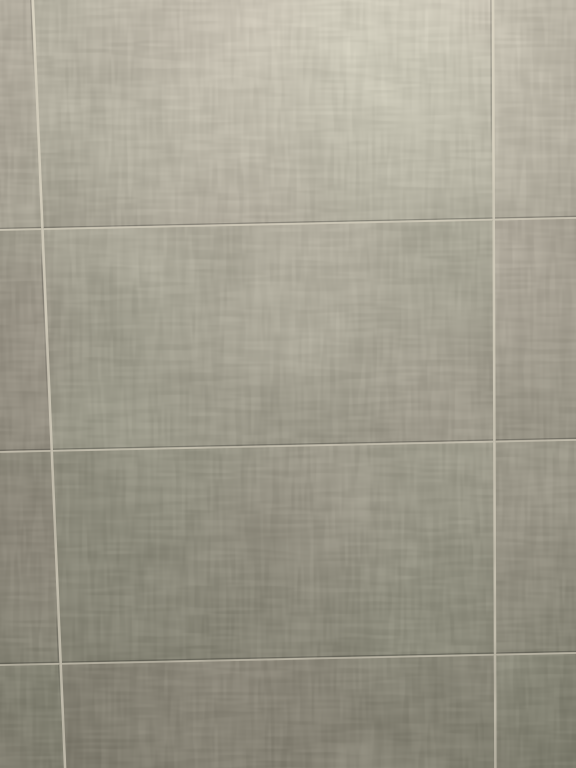
Give the GLSL for this texture, as a Shadertoy shader.

```glsl
// Large linen-textured stone wall tiles with pale grout, seen slightly askew under a soft lamp.

const vec3 DARK_STONE  = vec3(0.49, 0.465, 0.42);
const vec3 LIGHT_STONE = vec3(0.82, 0.79, 0.735);
const vec3 GREEN_TINT  = vec3(-0.012, 0.006, -0.004);
const vec3 GROUT       = vec3(0.86, 0.835, 0.765);

// Joint layout, in fractions of the canvas
const vec2  LEFT_JOINT  = vec2(0.113, 0.057);   // x at bottom, x at top
const vec2  RIGHT_JOINT = vec2(0.860, 0.856);
const float FIRST_ROW   = 0.134;                // height of the lowest joint
const float ROW_STEP    = 0.27175;
const float ROW_GROWTH  = 0.00575;              // perspective growth per row
const float ROW_TILT    = 0.0157;

// Widths in canvas heights
const float COLUMN_GROUT = 0.0033;
const float ROW_GROUT    = 0.0023;
const float SHADOW_WIDTH = 0.0016;

const float THREADS     = 245.0;                // threads per canvas height
const float WEAVE_DEPTH = 0.075;
const float CLOUD_DEPTH = 0.15;
const float TILE_DEPTH  = 0.035;

float hash(vec2 p) {
    vec3 q = fract(vec3(p.xyx) * 0.1031);
    q += dot(q, q.yzx + 33.33);
    return fract((q.x + q.y) * q.z);
}

// Smooth cellular noise: a soft blend of random values around jittered points
float cells(vec2 p) {
    vec2 base = floor(p);
    float sum = 0.0, weight = 0.0;
    for (int j = -1; j <= 2; j++)
    for (int i = -1; i <= 2; i++) {
        vec2 id = base + vec2(i, j);
        vec2 d = id + 0.7 * vec2(hash(id), hash(id + 57.0)) - p;
        float w = exp(-3.5 * dot(d, d));
        sum += w * hash(id + 113.0);
        weight += w;
    }
    return sum / weight;
}

// Mottled cement patches, warped by layered sines
float clouds(vec2 p) {
    p += 0.03 * sin(p.yx * 17.0 + 2.0 * sin(p * 9.0));
    float sum = 0.0, amp = 0.5;
    for (int i = 0; i < 4; i++) {
        sum += amp * (cells(p * 6.0 * exp2(float(i)) + float(i) * 19.0) - 0.5);
        amp *= 0.58;
    }
    return sum;
}

// Crossing fine threads, uneven along their length
float weave(vec2 p) {
    float across = cells(p * vec2(THREADS * 0.12, THREADS)) - 0.5;
    float down   = cells(p.yx * vec2(THREADS * 0.12, THREADS) + 71.0) - 0.5;
    return across + down;
}

float lineMask(float dist, float width, float pixel) {
    return clamp((0.5 * width - abs(dist)) / pixel + 0.5, 0.0, 1.0);
}

void mainImage(out vec4 fragColor, in vec2 fragCoord) {
    vec2 uv = fragCoord / iResolution.xy;
    vec2 p = fragCoord / iResolution.y;
    float aspect = iResolution.x / iResolution.y;
    float pixel = 1.0 / iResolution.y;

    // Tile coordinates, one unit per tile
    float left = mix(LEFT_JOINT.x, LEFT_JOINT.y, uv.y);
    float right = mix(RIGHT_JOINT.x, RIGHT_JOINT.y, uv.y);
    float column = (uv.x - left) / (right - left);
    float rise = uv.y - ROW_TILT * uv.x - FIRST_ROW;
    float slope = sqrt(ROW_STEP * ROW_STEP + 4.0 * ROW_GROWTH * rise);
    float row = (slope - ROW_STEP) / (2.0 * ROW_GROWTH);
    vec2 tile = floor(vec2(column, row));

    // Signed distances to the nearest joints
    float columnDist = (column - round(column)) * (right - left) * aspect;
    float rowDist = (row - round(row)) * slope;

    // Lamp glow at the top, falling off to the floor and sides
    vec2 glow = (uv - vec2(0.60, 1.0)) / vec2(0.38, 0.24);
    float side = uv.x - 0.56;
    float light = 0.13 + 0.66 * uv.y + 0.24 * exp(-dot(glow, glow)) - 0.55 * side * side;

    // Stone surface
    vec2 stonePos = p + 3.7 * vec2(hash(tile + 5.0), hash(tile + 23.0));
    float patches = clouds(stonePos);
    float tone = light + CLOUD_DEPTH * 2.2 * patches + WEAVE_DEPTH * 1.8 * weave(stonePos)
               + TILE_DEPTH * (hash(tile + 41.0) - 0.5);
    vec3 color = mix(DARK_STONE, LIGHT_STONE, clamp(tone, -0.15, 1.12));
    color += GREEN_TINT * (cells(stonePos * 5.0 + 31.0) + 0.4 * (1.0 - uv.y));

    // Shadowed tile edge above each row joint, and patchily left of the columns
    float shadow = 0.22 * lineMask(rowDist - 0.0022, SHADOW_WIDTH, pixel);
    float chipped = smoothstep(0.55, 0.75, cells(vec2(tile.x, uv.y * 9.0)));
    shadow = max(shadow, 0.2 * chipped * lineMask(columnDist + 0.0028, SHADOW_WIDTH, pixel));
    color *= 1.0 - shadow;

    // Grout, dimmed with the lamp and slightly worn
    float wear = 0.78 + 0.22 * cells(p * 30.0);
    float grout = max(lineMask(columnDist, COLUMN_GROUT, pixel),
                      0.85 * lineMask(rowDist, ROW_GROUT, pixel));
    color = mix(color, GROUT * mix(0.87, 1.0, uv.y), grout * wear);

    fragColor = vec4(color, 1.0);
}
```
